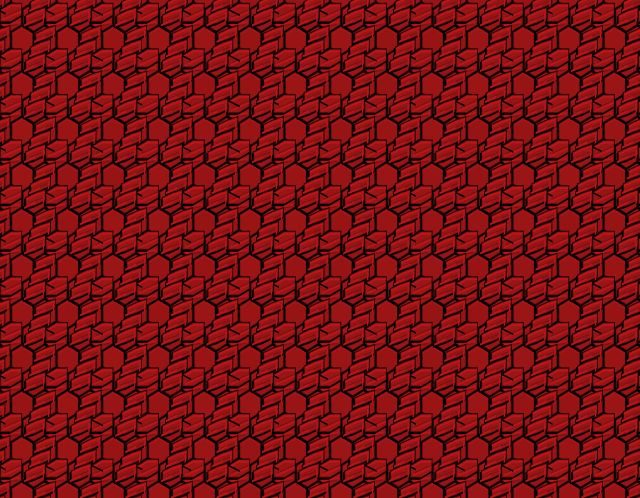
A Shadertoy shader for this pattern:

```glsl
// Crimson honeycomb of flat hexagons, lidded boxes and tilted slabs over black gaps.

const float TILES_ACROSS = 14.04;
const vec3 GAP   = vec3(0.035, 0.005, 0.008);
const vec3 EDGE  = vec3(0.33, 0.05, 0.05);
const vec3 SHADE = vec3(0.47, 0.07, 0.07);
const vec3 BODY  = vec3(0.60, 0.08, 0.08);
const vec3 LIT   = vec3(0.72, 0.085, 0.095);
const vec2 HEX_SIZE = vec2(0.232, 0.308);
const float HEX_SLOPE = 0.62;

// Position relative to the nearest repeat of a centre
vec2 nearest(vec2 p, vec2 centre) {
    vec2 q = p - centre;
    return q - floor(q + 0.5);
}

// Index of that nearest repeat
vec2 repeatId(vec2 p, vec2 centre) {
    return floor(p - centre + 0.5);
}

// Upright-sided block: shear tilts it, peak pulls the ends into points
float blockDistance(vec2 q, vec2 halfSize, float shear, float peak) {
    float y = abs(q.y + shear * q.x) + peak * abs(q.x) - halfSize.y;
    float slope = abs(shear) + peak;
    return max(abs(q.x) - halfSize.x, y / sqrt(1.0 + slope * slope));
}

float cover(float d, float soft) {
    return 1.0 - smoothstep(-0.5 * soft, 0.5 * soft, d);
}

// Layered sines give each repeat a slight tone shift
float toneShift(vec2 id) {
    return 1.0 + 0.01 * sin(id.x * 2.1 + id.y * 0.7) + 0.01 * sin(id.x * 4.7 - id.y * 1.9);
}

// Drop shadow, dark rim, then the face with a lit upper bevel
void paintBlock(inout vec3 col, vec2 q, vec2 halfSize, float shear, float peak,
                vec3 face, float bevel, float soft) {
    float d = blockDistance(q, halfSize, shear, peak);
    float shadow = blockDistance(q - vec2(-0.025, 0.035), halfSize, shear, peak);
    float top = q.y + shear * q.x - peak * abs(q.x) + halfSize.y;
    col = mix(col, GAP, cover(min(shadow, d) - 0.012, soft));
    col = mix(col, EDGE, cover(d, soft));
    col = mix(col, face, cover(d + 0.015, soft));
    float ridge = cover(abs(top - 0.05) - 0.024, soft) * cover(d + 0.012, soft);
    col = mix(col, LIT, ridge * bevel);
}

// Tilted strip of limited length, for grooves and raised ribs
void paintStrip(inout vec3 col, vec2 q, vec2 halfSize, float shear, vec3 ink, float soft) {
    col = mix(col, ink, cover(blockDistance(q, halfSize, shear, 0.0), soft));
}

// Base hexagon shared by every cell
void paintHexagon(inout vec3 col, vec2 p, vec2 centre, float bevel, float soft) {
    vec3 face = BODY * toneShift(repeatId(p, centre));
    paintBlock(col, nearest(p, centre), HEX_SIZE, 0.0, HEX_SLOPE, face, bevel, soft);
}

// Box lid: ribs follow its tilt, a notch folds back from the left
void paintLid(inout vec3 col, vec2 q, float reach, float tone, float soft) {
    paintBlock(col, q, vec2(0.235, 0.2), 0.3, 0.3, BODY * tone, 1.0, soft);
    paintStrip(col, q - vec2(0.02, 0.065), vec2(0.2, 0.022), 0.45, LIT, soft);
    paintStrip(col, q - vec2(0.03, 0.015), vec2(0.17, 0.013), 0.45, SHADE, soft);
    paintStrip(col, q - vec2(reach - 0.24, -0.005), vec2(reach, 0.02), -0.5, GAP, soft);
}

// Front wall below a lid: lit lip and a fine groove
void paintWall(inout vec3 col, vec2 q, float soft) {
    paintStrip(col, q, vec2(0.19, 0.02), 0.2, LIT, soft);
    paintStrip(col, q - vec2(0.0, 0.05), vec2(0.15, 0.013), 0.2, SHADE, soft);
}

// One tilted slab with a lit right end and a thin arm at its lower left
void paintSlab(inout vec3 col, vec2 q, vec2 halfSize, float tone, float soft) {
    vec2 arm = q - vec2(-0.13, halfSize.y);
    paintStrip(col, arm, vec2(0.14, 0.05), 0.5, GAP, soft);
    paintBlock(col, q, halfSize, 0.4, 0.08, BODY * tone, 1.0, soft);
    paintStrip(col, q - vec2(0.01, 0.03), vec2(halfSize.x - 0.06, 0.013), 0.4, SHADE, soft);
    paintStrip(col, q - vec2(halfSize.x - 0.04, 0.0), vec2(0.015, halfSize.y * 0.7), 0.4, LIT, soft);
    paintStrip(col, arm, vec2(0.12, 0.022), 0.5, LIT, soft);
}

void mainImage(out vec4 fragColor, in vec2 fragCoord) {
    // Tile units, measured down from the upper left
    float tile = iResolution.x / TILES_ACROSS;
    vec2 p = vec2(fragCoord.x, iResolution.y - fragCoord.y) / tile - vec2(0.38, 0.876);
    float soft = max(1.2 / tile, 0.02);
    vec3 col = GAP;

    // Honeycomb: two staggered rows of two cells in each tile
    vec2 origin = vec2(0.11, 0.0);
    for (int row = 0; row < 2; row++) {
        for (int cell = 0; cell < 2; cell++) {
            vec2 offset = vec2(0.5 * float(cell) - 0.25 * float(row), 0.5 * float(row));
            paintHexagon(col, p, origin + offset, 0.4, soft);
        }
    }

    // Boxes on the second row
    vec2 box = origin + vec2(-0.25, 0.5);
    vec2 boxId = repeatId(p, box);
    float reach = 0.06 + 0.035 * mod(boxId.x, 3.0);
    paintWall(col, nearest(p, box + vec2(0.0, 0.14)), soft);
    paintLid(col, nearest(p, box - vec2(0.0, 0.1)), reach, toneShift(boxId), soft);

    // Slabs climb to the right across the other cells
    for (int i = 0; i < 3; i++) {
        float k = float(i);
        vec2 centre = origin + vec2(0.51 - 0.11 * k, -0.13 + 0.31 * k);
        vec2 halfSize = vec2(0.215, 0.115 + 0.01 * k);
        paintSlab(col, nearest(p, centre), halfSize, toneShift(repeatId(p, centre) + k), soft);
    }

    fragColor = vec4(col, 1.0);
}
```
